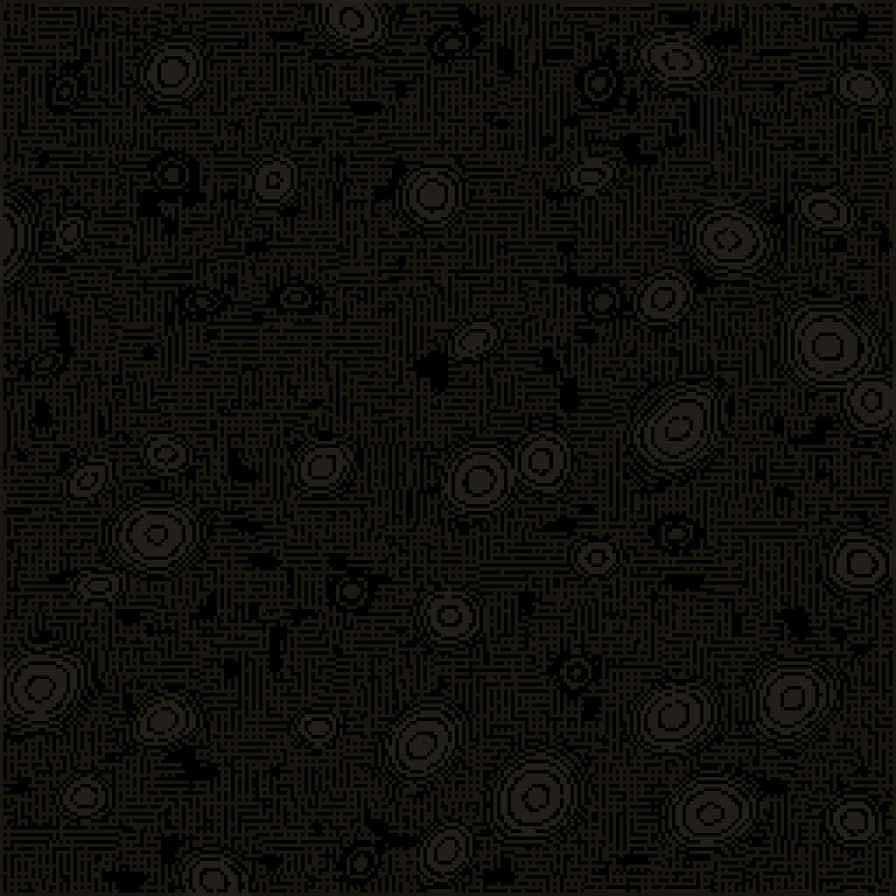
A Shadertoy shader for this texture:

```glsl
const vec3 INK = vec3(0.0);
const vec3 OLIVE = vec3(0.10, 0.09, 0.07);
const vec3 PALE_OLIVE = vec3(0.13, 0.12, 0.09);
const float GRAINS = 256.0;      // grain cells across the canvas
const float BLOB_GRID = 7.0;     // blob cells across the canvas
const float RING_DENSITY = 68.0; // contour count per unit of radius

float hash(vec2 p, float seed) {
    vec3 q = fract(vec3(p.xyx) * 0.1031 + seed * 0.0737);
    q += dot(q, q.yzx + 33.33);
    return fract((q.x + q.y) * q.z);
}

float noise(vec2 p, float seed) {
    vec2 i = floor(p), f = fract(p);
    f = f * f * (3.0 - 2.0 * f);
    float low = mix(hash(i, seed), hash(i + vec2(1, 0), seed), f.x);
    float high = mix(hash(i + vec2(0, 1), seed), hash(i + vec2(1, 1), seed), f.x);
    return mix(low, high, f.y);
}

mat2 rotation(float angle) {
    float c = cos(angle), s = sin(angle);
    return mat2(c, -s, s, c);
}

// Labyrinth of one-grain strokes: posts, walls and random links
float maze(vec2 grain) {
    vec2 shift = step(0.5, vec2(noise(grain / 11.0, 1.0), noise(grain / 13.0, 2.0)));
    vec2 parity = mod(grain + shift, 2.0);
    float lean = (noise(grain / 8.0, 3.0) - 0.5) * 1.3;
    float pick = hash(grain, 4.0);
    float link = parity.x > parity.y ? step(pick, 0.73 + lean) : step(pick, 0.73 - lean);
    float lit = parity.x == parity.y ? 1.0 - parity.x : link;
    float blotch = step(0.84, noise(grain / vec2(6.0, 5.0), 5.0));
    return lit * (1.0 - blotch);
}

// Nearest blob: normalised distance, radius, ring phase, weakness
vec4 nearestBlob(vec2 uv) {
    vec4 best = vec4(9.0, 0.03, 0.0, 0.0);
    vec2 home = floor(uv * BLOB_GRID);
    for (int y = -1; y <= 1; y++) {
        for (int x = -1; x <= 1; x++) {
            vec2 id = home + vec2(x, y);
            vec2 jitter = vec2(hash(id, 11.0), hash(id, 12.0)) - 0.5;
            vec2 center = (id + 0.5 + 0.75 * jitter) / BLOB_GRID;
            float size = hash(id, 13.0);
            float radius = mix(0.024, 0.062, size * size);
            float aspect = mix(mix(0.5, 0.78, size), 1.0, hash(id, 14.0));
            vec2 p = rotation((hash(id, 15.0) - 0.35) * 1.7) * (uv - center);
            p /= radius * vec2(1.0, aspect);
            float wobble = 0.2 * (noise(p * 1.4 + id * 7.0, 16.0) - 0.5);
            float d = length(p) * (1.0 + wobble) + 0.08 * p.x * jitter.y;
            if (d < best.x) {
                float weak = step(size, 0.3);
                best = vec4(d, radius, hash(id, 17.0), weak);
            }
        }
    }
    return best;
}

// Contour lines that crowd together towards the rim
float rings(vec4 blob) {
    float count = blob.y * RING_DENSITY;
    float phase = count * blob.x * blob.x + 0.35 * blob.z;
    float slope = 2.0 * count * max(blob.x, 0.08) / blob.y;
    float offLine = abs(fract(phase) - 0.5) / slope;
    float halfWidth = mix(0.52, 0.85, blob.w) / GRAINS;
    return step(halfWidth, offLine);
}

vec3 grainColor(vec2 uv) {
    vec2 grain = floor(uv * GRAINS);
    vec2 snapped = (grain + 0.5) / GRAINS;
    vec4 blob = nearestBlob(snapped);

    // Ragged rim where the contours dissolve into the labyrinth
    float rim = 1.02 + 0.3 * noise(grain / 4.0, 21.0);
    float inside = step(blob.x, rim);
    float lit = mix(maze(grain), rings(blob), inside);

    // Thin frame along the canvas border
    vec2 edge = min(grain, GRAINS - 1.0 - grain);
    lit = max(lit, 1.0 - step(1.0, min(edge.x, edge.y)));

    float glow = (1.0 - smoothstep(0.8, 1.15, blob.x)) * (1.0 - 0.6 * blob.w);
    return mix(INK, mix(OLIVE, PALE_OLIVE, glow), lit);
}

void mainImage(out vec4 fragColor, in vec2 fragCoord) {
    // Four samples per pixel soften grain edges at any canvas size
    vec3 color = vec3(0.0);
    for (int i = 0; i < 4; i++) {
        vec2 offset = (vec2(i % 2, i / 2) - 0.5) * 0.5;
        color += 0.25 * grainColor((fragCoord + offset) / iResolution.xy);
    }
    fragColor = vec4(color, 1.0);
}
```
